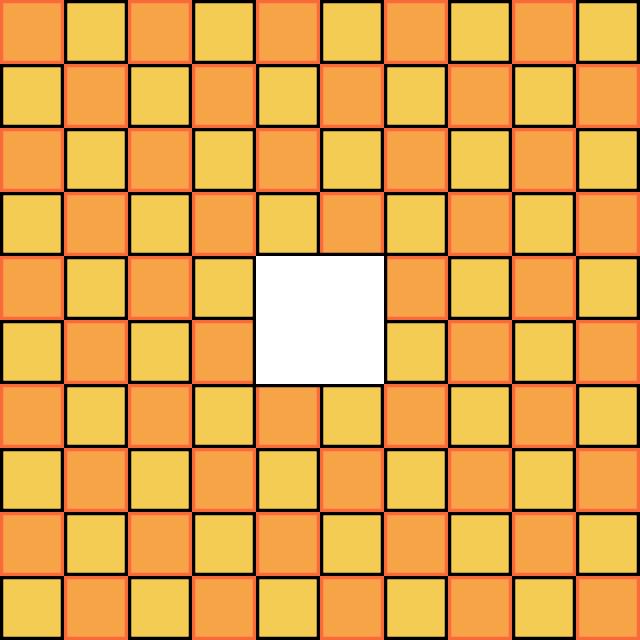
A WebGL 2 fragment shader for this pattern:

```glsl
#version 300 es
precision highp float;
// Checkerboard of outlined amber and yellow tiles around a framed white square.

uniform vec2 u_resolution;
out vec4 fragColor;

const float TILE_COUNT = 10.0;
const float BORDER = 0.052;       // outline width, in tiles
const float WINDOW_HALF = 1.0;    // half side of the white square, in tiles
const int SAMPLES = 4;            // antialiasing samples per axis

const vec3 AMBER = vec3(0.969, 0.639, 0.278);
const vec3 YELLOW = vec3(0.957, 0.800, 0.325);
const vec3 CORAL = vec3(0.976, 0.416, 0.227);
const vec3 BLACK = vec3(0.0);
const vec3 WHITE = vec3(1.0);

bool insideBox(vec2 p, vec2 halfSize) {
    return all(lessThan(abs(p), halfSize));
}

// One tile: a flat fill with an outline just inside its edge
vec3 tileColor(vec2 local, vec3 fill, vec3 outline, float border) {
    return insideBox(local - 0.5, vec2(0.5 - border)) ? fill : outline;
}

// Alternating tiles, coloured by the parity of column plus row
vec3 checkerColor(vec2 grid, float border) {
    vec2 cell = floor(grid);
    bool odd = mod(cell.x + cell.y, 2.0) > 0.5;
    return tileColor(fract(grid), odd ? AMBER : YELLOW, odd ? CORAL : BLACK, border);
}

// White square with four black side bars that leave the corners open
vec3 addWindow(vec3 base, vec2 p, float halfSide, float border) {
    if (insideBox(p, vec2(halfSide))) return WHITE;
    bool bars = insideBox(p, vec2(halfSide + border, halfSide))
             || insideBox(p, vec2(halfSide, halfSide + border));
    return bars ? BLACK : base;
}

vec3 patternColor(vec2 uv) {
    vec2 grid = uv * TILE_COUNT;
    vec3 tiles = checkerColor(grid, BORDER);
    return addWindow(tiles, grid - 0.5 * TILE_COUNT, WINDOW_HALF, BORDER);
}

void main() {
    float side = min(u_resolution.x, u_resolution.y);
    vec2 corner = 0.5 * (u_resolution - side);

    // Average a regular grid of samples to smooth every edge
    vec3 sum = vec3(0.0);
    for (int j = 0; j < SAMPLES; j++) {
        for (int i = 0; i < SAMPLES; i++) {
            vec2 offset = (vec2(i, j) + 0.5) / float(SAMPLES) - 0.5;
            sum += patternColor((gl_FragCoord.xy + offset - corner) / side);
        }
    }
    fragColor = vec4(sum / float(SAMPLES * SAMPLES), 1.0);
}
```
